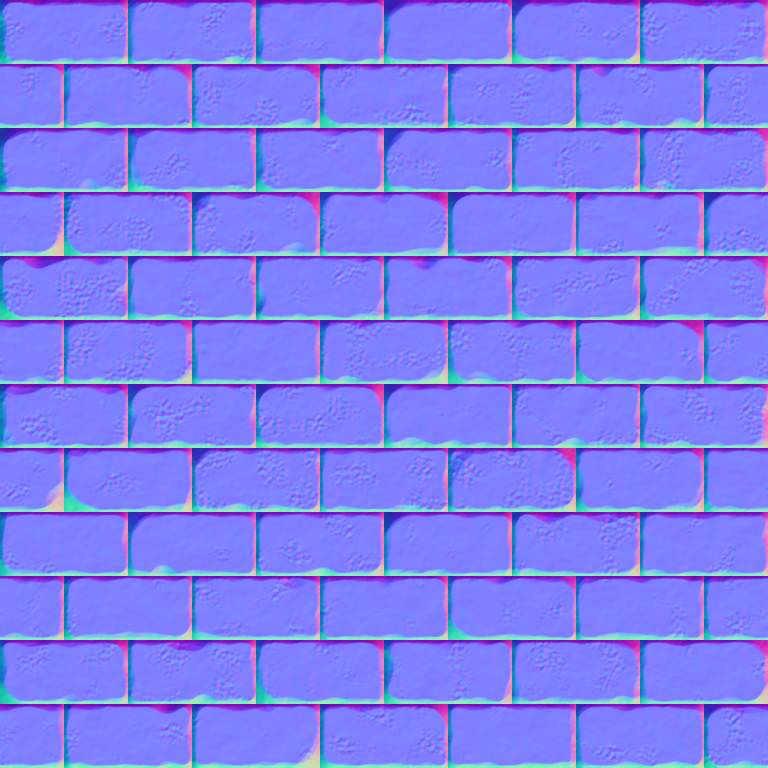
This texture map is drawn by a Shadertoy shader. Its source:

```glsl
const float ROWS = 12.0;          // courses down the tile
const float COLUMNS = 6.0;        // bricks across the tile
// Lengths below are in course heights; a brick is 2 by 1
const vec2 HALF_SIZE = vec2(0.99, 0.488);
const float LEFT_INSET = 0.008;   // shifts the face towards the right joint
const float RIM_WIDTH = 0.030;    // narrow steep edge at the joint
const float RIM_SLOPE = 1.15;
const float RIM_KNEE = 0.008;
const float BEVEL_WIDTH = 0.062;  // softer shoulder inside the rim
const float BEVEL_WOBBLE = 0.12;
const float BEVEL_SLOPE = 1.15;
const float BEVEL_KNEE = 0.07;
const float WEAR_WIDTH = 0.50;    // broad worn hollows
const float WEAR_SLOPE = 0.62;
const float WEAR_KNEE = 0.06;
const float CORNER_MIN = 0.12;
const float CORNER_MAX = 0.46;
const float EDGE_RAGGED = 0.013;
const float SWELL_HEIGHT = 0.009; // slow undulation of the face
const float GRAIN_HEIGHT = 0.0035;
const float PIT_HEIGHT = 0.020;   // rough patches
const float NORMAL_STEP = 0.010;
const int SAMPLES = 2;            // antialiasing grid per axis

vec2 hash2(vec2 p) {
    vec3 q = fract(p.xyx * vec3(0.1031, 0.1030, 0.0973));
    q += dot(q, q.yzx + 33.33);
    return fract((q.xx + q.yz) * q.zy);
}

float gradientAt(vec2 corner, vec2 offset) {
    return dot(hash2(corner) * 2.0 - 1.0, offset);
}

float gradientNoise(vec2 p) {
    vec2 i = floor(p), f = p - i;
    vec2 u = f * f * f * (f * (f * 6.0 - 15.0) + 10.0);
    vec2 e = vec2(0.0, 1.0);
    float low = mix(gradientAt(i, f), gradientAt(i + e.yx, f - e.yx), u.x);
    float high = mix(gradientAt(i + e.xy, f - e.xy), gradientAt(i + e.yy, f - e.yy), u.x);
    return mix(low, high, u.y);
}

// Depth inside a box whose four corners have their own radii
float faceDepth(vec2 p, vec2 brick) {
    float chance = hash2(brick * 2.0 + step(0.0, p) + 17.0).x;
    float radius = mix(CORNER_MIN, CORNER_MAX, pow(chance, 4.0));
    vec2 q = abs(p - vec2(LEFT_INSET, 0.0)) - HALF_SIZE + radius;
    return radius - length(max(q, 0.0)) - min(max(q.x, q.y), 0.0);
}

// Drop that starts gently and settles to a straight slope
float softDrop(float t, float knee) {
    t = max(t, 0.0);
    return t * t / (t + knee);
}

float brickHeight(vec2 p, vec2 brick) {
    vec2 seed = hash2(brick + 5.0) * 64.0;
    float roughness = hash2(brick + 41.0).y;
    float ragged = gradientNoise(p * 5.0 + seed.yx) + 0.4 * gradientNoise(p * 13.0 + seed.yx + 30.0);
    float depth = faceDepth(p, brick) + EDGE_RAGGED * ragged;

    // Rim, shoulder and worn hollows
    float wobble = gradientNoise(p * 2.6 + seed);
    float wear = gradientNoise(p * 1.7 + seed + 80.0);
    float height = -RIM_SLOPE * softDrop(RIM_WIDTH - depth, RIM_KNEE);
    height -= BEVEL_SLOPE * softDrop(BEVEL_WIDTH + BEVEL_WOBBLE * wobble - depth, BEVEL_KNEE);
    height -= WEAR_SLOPE * softDrop(WEAR_WIDTH * (wear - 0.04) - depth, WEAR_KNEE);

    // Face relief
    height += SWELL_HEIGHT * gradientNoise(p * 2.7 + seed + 130.0);
    height += GRAIN_HEIGHT * gradientNoise(p * 8.0 + seed + 170.0);
    float patchNoise = gradientNoise(p * 2.0 + seed + 210.0);
    float rough = smoothstep(0.08, 0.36, patchNoise + 0.3 * roughness - 0.12);
    float pits = gradientNoise(p * 14.0 + seed + 250.0);
    return height + PIT_HEIGHT * rough * pits;
}

vec3 wallNormal(vec2 uv) {
    // Running bond: even courses move by half a brick
    float row = floor(uv.y * ROWS);
    float x = uv.x * COLUMNS + 0.5 * mod(row + 1.0, 2.0);
    vec2 brick = vec2(mod(floor(x), COLUMNS), mod(row, ROWS));
    vec2 p = vec2(2.0 * fract(x) - 1.0, fract(uv.y * ROWS) - 0.5);

    vec2 e = vec2(NORMAL_STEP, 0.0);
    vec2 slope = vec2(brickHeight(p + e.xy, brick) - brickHeight(p - e.xy, brick),
                      brickHeight(p + e.yx, brick) - brickHeight(p - e.yx, brick));
    return normalize(vec3(-slope / (2.0 * NORMAL_STEP), 1.0));
}

void mainImage(out vec4 fragColor, in vec2 fragCoord) {
    vec3 color = vec3(0.0);
    for (int j = 0; j < SAMPLES; j++) {
        for (int i = 0; i < SAMPLES; i++) {
            vec2 shift = (vec2(i, j) + 0.5) / float(SAMPLES) - 0.5;
            vec3 normal = wallNormal((fragCoord + shift) / iResolution.xy);
            // Green points down the tile
            color += 0.5 + 0.5 * normal * vec3(1.0, -1.0, 1.0);
        }
    }
    fragColor = vec4(color / float(SAMPLES * SAMPLES), 1.0);
}
```
